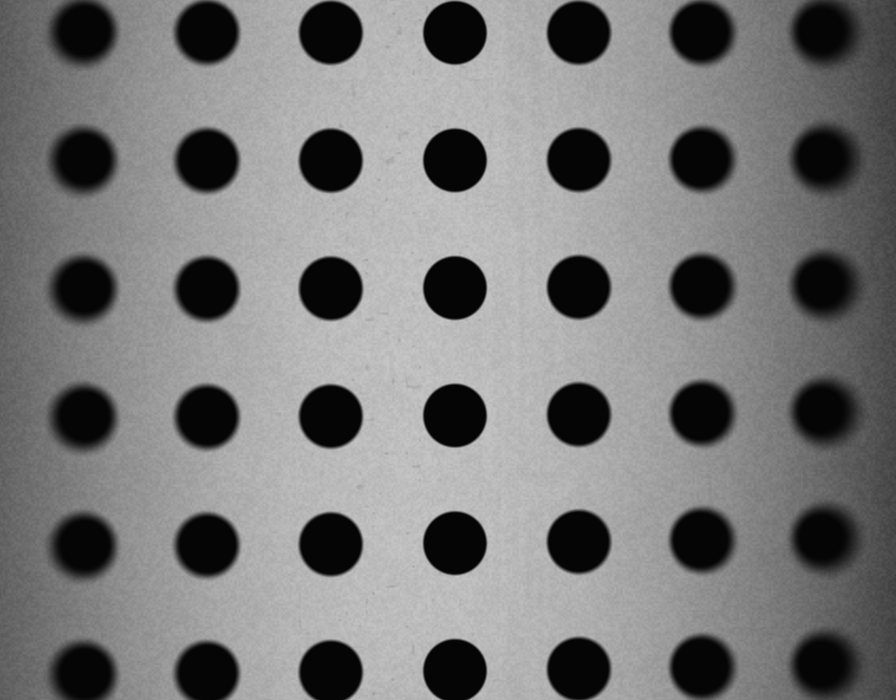
This pattern is drawn by a Shadertoy shader. Its source:

```glsl
#define PITCH vec2(0.1775, 0.1823)
#define FIRST_ROW 0.0417
#define MID_COLUMN 0.65
#define RADIUS 0.0453
#define FOCUS_BLUR 0.0025
#define EDGE_BLUR vec2(0.037, 0.050)
#define CORE_SHIFT vec2(0.014, -0.035)
#define LIGHT_PEAK 0.745
#define HOLE_TONE 0.018
#define GRAIN 0.05

float hash(vec2 p) {
    vec3 q = fract(vec3(p.xyx) * 0.1031);
    q += dot(q, q.yzx + 33.33);
    return fract((q.x + q.y) * q.z);
}

float noise(vec2 p) {
    vec2 cell = floor(p), f = fract(p);
    f = f * f * (3.0 - 2.0 * f);
    float low = mix(hash(cell), hash(cell + vec2(1, 0)), f.x);
    float high = mix(hash(cell + vec2(0, 1)), hash(cell + vec2(1, 1)), f.x);
    return mix(low, high, f.y);
}

// Curved sheet: bright along the middle, falling off to both sides
float sheetLight(vec2 p) {
    vec2 d = p - vec2(0.6, 0.45);
    return LIGHT_PEAK - d.x * d.x - 0.12 * d.y * d.y;
}

// Fine grain, soft mottling, faint vertical streaks and small pits
float surfaceWear(vec2 p) {
    float grain = noise(p * 330.0) + 0.5 * noise(p * 150.0 + 17.0) - 0.75;
    float mottle = noise(p * 24.0) + noise(p * 9.0 + 5.0) - 1.0;
    float streak = noise(vec2(p.x * 110.0, p.y * 5.0)) - 0.5;
    float streakBand = exp(-pow((p.x - 0.74) / 0.08, 2.0));
    float pits = smoothstep(0.86, 0.98, noise(p * 105.0 + 41.0));
    float pitBand = exp(-pow((p.x - 0.55) / 0.16, 2.0));
    return GRAIN * grain + 0.012 * mottle + 0.025 * streak * streakBand
         - 0.07 * pits * pitBand;
}

// 0 inside a hole, 1 on the sheet; focus is lost away from the middle column
float holeMask(vec2 p) {
    vec2 id = round((p - vec2(MID_COLUMN, FIRST_ROW)) / PITCH);
    id = clamp(id, vec2(-3, 0), vec2(3, 5));
    float offset = id.x * PITCH.x;
    vec2 center = vec2(MID_COLUMN, FIRST_ROW) + id * PITCH;
    center.y += 0.0125 * offset * (1.0 - id.y / 5.0);

    // Penumbra between a shifted dark core and a wider rim
    bool rightSide = offset > 0.0;
    float spread = offset * offset;
    float blur = FOCUS_BLUR + spread * (rightSide ? EDGE_BLUR.y : EDGE_BLUR.x);
    blur = max(blur, 0.75 / iResolution.y);
    vec2 shift = spread * vec2(rightSide ? CORE_SHIFT.y : CORE_SHIFT.x, 0.011);
    float core = length(p - center - shift) - (RADIUS - blur);
    float rim = length(p - center) - (RADIUS + blur);
    return smoothstep(0.0, 1.0, core / (core - rim));
}

void mainImage(out vec4 fragColor, in vec2 fragCoord) {
    vec2 p = fragCoord / iResolution.y;
    float sheet = sheetLight(p) + surfaceWear(p);
    float tone = mix(HOLE_TONE, sheet, holeMask(p));
    fragColor = vec4(vec3(clamp(tone, 0.0, 1.0)), 1.0);
}
```
